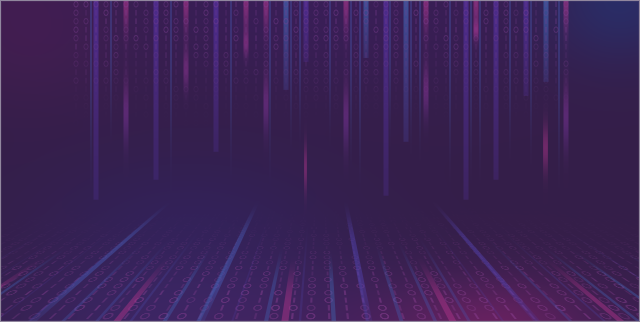
This background is drawn by a Shadertoy shader. Its source:

```glsl
// Falling light streaks and faint ring-and-tick marks above a perspective floor of glowing rays.

const vec2 CELLS = vec2(64.0, 32.25);      // canvas size in grid cells
const float FIRST_COLUMN = 7.6;
const float VANISH_DEPTH = 7.1;            // floor vanishing point, from the top
const vec3 BASE = vec3(0.205, 0.118, 0.285);
const vec3 PINK = vec3(0.66, 0.20, 0.53);
const vec3 VIOLET = vec3(0.34, 0.20, 0.66);
const vec3 BLUE = vec3(0.25, 0.42, 0.72);
const vec3 FRAME = vec3(0.57, 0.53, 0.62);

// Streak lengths in cells: left, middle and right groups
const float LENGTHS[22] = float[22](
    20.0, 15.4, 18.0, 9.5, 15.2, 6.0,
    14.2, 9.0, 6.2, 0.0, 16.0, 5.8, 19.6, 14.2, 12.5, 0.0, 20.0,
    4.2, 18.0, 9.6, 8.2, 16.0);

float hash(vec2 p) {
    return fract(sin(dot(p, vec2(127.1, 311.7))) * 43758.55);
}

float glow(vec2 p, vec2 centre, vec2 radius) {
    vec2 q = (p - centre) / radius;
    return exp(-dot(q, q));
}

// Antialiased band around zero
float band(float x, float halfWidth, float px) {
    return clamp((halfWidth - abs(x)) / px + 0.5, 0.0, 1.0) * min(1.0, 2.0 * halfWidth / px);
}

// Bright at the top, with a crisp lower end
float beamFade(float d, float len, float px) {
    return mix(0.65, 0.24, clamp(d / max(len, 0.1), 0.0, 1.0)) * clamp((len - d) / px + 0.5, 0.0, 1.0);
}

// Short glow at the top and a soft pulse near the lower end
float pulseFade(float d, float len) {
    float t = (d - 0.73 * len) / (0.19 * len + 0.1);
    return 0.62 * exp(-d * d / 9.0) + 0.5 * exp(-t * t);
}

// One small ring or upright tick per grid cell
float marks(vec2 g, float px) {
    vec2 id = floor(g);
    vec2 q = (fract(g) - 0.5) * vec2(1.0, 0.9);
    float ring = band(length(q * vec2(1.35, 1.0)) - 0.28, 0.06, px);
    float tick = band(q.x, 0.06, px) * band(q.y, 0.3, px);
    return mix(ring, tick, step(0.5, hash(id))) * (0.5 + 0.5 * hash(id + 7.0));
}

vec3 background(vec2 p) {
    vec3 c = BASE;
    c = mix(c, vec3(0.27, 0.115, 0.31), 0.9 * glow(p, vec2(3.0, 2.0), vec2(9.0, 8.0)));
    c = mix(c, vec3(0.23, 0.115, 0.36), 0.75 * glow(p, vec2(32.0, 0.0), vec2(26.0, 9.0)));
    c = mix(c, vec3(0.16, 0.18, 0.41), 0.9 * glow(p, vec2(62.0, 0.0), vec2(7.0, 6.0)));
    c = mix(c, vec3(0.195, 0.13, 0.35), 0.85 * glow(p, vec2(19.0, 22.0), vec2(15.0, 7.0)));
    c = mix(c, vec3(0.22, 0.16, 0.42), 0.85 * glow(p, vec2(19.0, 32.0), vec2(17.0, 7.0)));
    c = mix(c, vec3(0.28, 0.13, 0.37), 0.8 * glow(p, vec2(40.0, 34.0), vec2(28.0, 6.0)));
    return mix(c, vec3(0.43, 0.13, 0.38), 0.85 * glow(p, vec2(49.0, 33.0), vec2(9.0, 4.5)));
}

// Wide streaks: spacing differs in the left, middle and right groups
vec3 addStreaks(vec3 c, vec2 p, float px) {
    for (int i = 0; i < 22; i++) {
        float j = float(i < 6 ? i : i < 17 ? i - 6 : i - 17);
        float column = i < 6 ? 2.0 + 3.0 * j : i < 17 ? 19.0 + 2.0 * j : 40.0 + floor(2.5 * j);
        float phase = i < 6 ? 2.0 * mod(j + 1.0, 2.0) : mod(j, 4.0);
        bool isPink = phase < 0.5;
        bool isBlue = i < 17 ? mod(phase, 2.0) > 0.5 : phase > 2.5;
        vec3 tint = isPink ? PINK : isBlue ? BLUE : VIOLET;
        float fade = isPink ? pulseFade(p.y, LENGTHS[i]) : beamFade(p.y, LENGTHS[i], px);
        c = mix(c, mix(tint, VIOLET, clamp(p.y / 22.0, 0.0, 0.6)),
                fade * band(p.x - FIRST_COLUMN - min(column, 49.0), 0.25, px));
    }
    // Two detached lower pulses
    for (float j = 0.0; j < 2.0; j++) {
        float a = band(p.x - 30.55 - 24.0 * j, 0.14 + 0.1 * j, px);
        c = mix(c, PINK, 0.5 * a * glow(p, vec2(p.x, 16.8 - 2.0 * j), vec2(1.0, 2.3)));
    }
    return c;
}

// Hairlines on two interleaved lattices, plus one at each side
vec3 addHairlines(vec3 c, vec2 p, float px) {
    for (float j = 0.0; j < 19.0; j++) {
        float x = j < 8.0 ? 11.1 + 6.0 * j : j < 17.0 ? 27.0 + 3.0 * (j - 8.0) : 9.1 + 46.8 * (j - 17.0);
        float len = 15.0 + 6.0 * hash(vec2(j, 3.0));
        float fade = 1.0 - smoothstep(0.2 * len, len, p.y);
        c = mix(c, mix(BLUE, VIOLET, 0.3), 0.6 * fade * band(p.x - x, 0.06, px));
    }
    return c;
}

// Rays and marks converging on the vanishing point
vec3 addFloor(vec3 c, vec2 p, float px) {
    float s = max(p.y - VANISH_DEPTH, 1.0);
    float u = (p.x - 32.0) / s;
    float upx = px * sqrt(1.0 + u * u) / s;
    float nearness = smoothstep(20.5, 31.0, p.y);
    c = mix(c, vec3(0.55, 0.25, 0.58), 0.5 * nearness * marks(vec2(u / 0.075, 700.0 / s), upx / 0.075));
    for (float j = 0.0; j < 9.0; j++) {
        bool isPink = mod(j, 2.0) < 0.5;
        vec3 tint = isPink ? PINK : mix(VIOLET, BLUE, j < 4.0 ? 0.7 : 0.25);
        float fade = isPink ? 0.5 * smoothstep(25.5, 30.5, p.y)
                            : 0.48 * smoothstep(20.0, 24.5, p.y) * (1.0 - 0.6 * smoothstep(28.0, 32.0, p.y));
        c = mix(c, tint, fade * band(u + 1.48 - 0.335 * j, 0.014, upx));
    }
    // Fainter, narrower rays between them
    for (float j = 0.0; j < 26.0; j++) {
        float r = hash(vec2(j, 11.0));
        float fade = (0.15 + 0.25 * r) * smoothstep(21.0 + 4.0 * r, 29.0, p.y);
        c = mix(c, mix(VIOLET, BLUE, r), fade * band(u + 1.7 - 0.135 * j, 0.003 + 0.006 * r, upx));
    }
    return c;
}

void mainImage(out vec4 fragColor, in vec2 fragCoord) {
    vec2 uv = fragCoord / iResolution.xy;
    vec2 p = vec2(uv.x, 1.0 - uv.y) * CELLS;   // cells, measured down from the top
    float px = CELLS.x / iResolution.x;

    vec3 c = background(p);
    float inColumns = step(7.1, p.x) * step(p.x, 57.1);
    float markFade = inColumns * (1.0 - smoothstep(1.0, 13.0, p.y));
    c = addStreaks(c, p, px);
    c = addHairlines(c, p, px);
    c = mix(c, vec3(0.5, 0.25, 0.58), 0.45 * markFade * marks(vec2(p.x - 7.1, p.y / 0.85), px));
    c = addFloor(c, p, px);

    // Thin pale frame
    vec2 inset = min(p, CELLS - p);
    c = mix(c, FRAME, band(min(inset.x, inset.y), 0.11, px));
    fragColor = vec4(c, 1.0);
}
```
